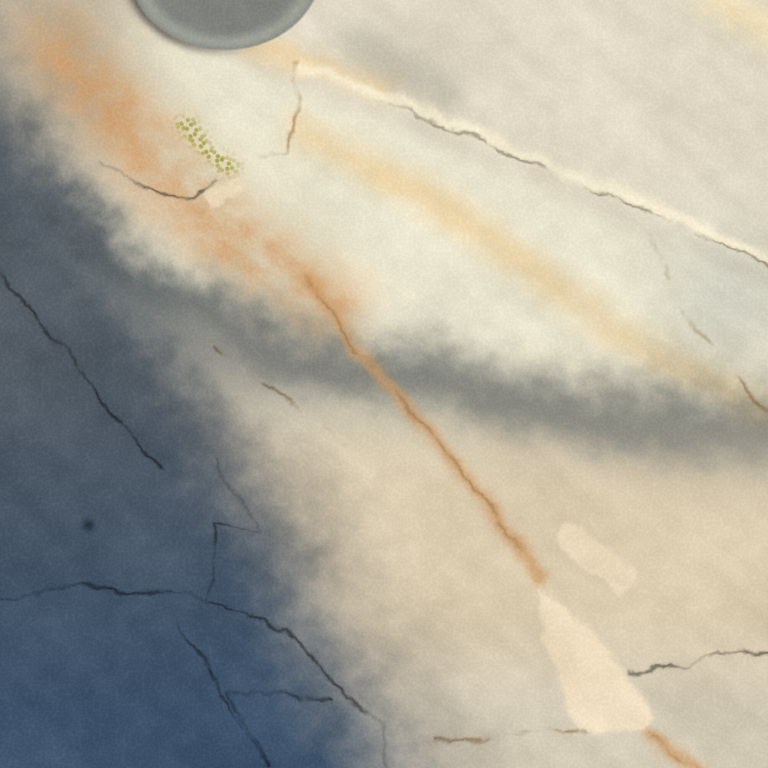
Reproduce this texture procedurally as a Shadertoy shader.

```glsl
// Weathered concrete in low sun: blue shade, a soft shadow band, rust stains, a pale
// joint and fine cracks. Strokes are distances to bent paths; layered sines give
// mottling and wobble, cellular noise gives grit.

vec2 hash2(vec2 c) {
    vec3 h = fract(c.xyx * vec3(.1031, .103, .0973));
    h += dot(h, h.yzx + 33.33);
    return fract((h.xx + h.yz) * h.zy);
}

// Distance to the nearest scattered point
float cellular(vec2 p) {
    float nearest = 2.;
    for (int k = 0; k < 9; k++) {
        vec2 c = floor(p) + vec2(k % 3 - 1, k / 3 - 1);
        nearest = min(nearest, length(c + hash2(c) - p));
    }
    return nearest;
}

// Warped, layered sines
float mottle(vec2 p) {
    float sum = 0., amp = .5;
    for (int i = 0; i < 5; i++) {
        sum += amp * sin(p.x + 1.7 * sin(p.y * .9 + float(i)));
        p = mat2(1.4, 1.2, -1.2, 1.4) * p + 2.3;
        amp *= .6;
    }
    return sum;
}

float segment(vec2 p, vec4 s) {
    vec2 a = p - s.xy, b = s.zw - s.xy;
    return length(a - b * clamp(dot(a, b) / dot(b, b), 0., 1.));
}

// Three joined segments through four points
float path(vec2 p, vec4 s, vec4 t) {
    return min(segment(p, vec4(s.zw, t.xy)), min(segment(p, s), segment(p, t)));
}

float glow(float d, float width) { return exp(-d * d / (width * width)); }

// Convex outline, clockwise
float patchDistance(vec2 p) {
    vec2 v[6] = vec2[6](vec2(.703, .238), vec2(.78, .165), vec2(.858, .065),
                        vec2(.845, .043), vec2(.755, .05), vec2(.715, .14));
    float d = -1.;
    for (int i = 0; i < 6; i++) {
        vec2 e = v[(i + 1) % 6] - v[i];
        d = max(d, dot(p - v[i], normalize(vec2(-e.y, e.x))));
    }
    return d;
}

void mainImage(out vec4 fragColor, in vec2 fragCoord) {
    vec2 p = fragCoord / iResolution.xy;
    float blotch = mottle(p * 17.), fleck = mottle(p * 85.);
    float streak = mottle(vec2(dot(p, vec2(11, -8)), dot(p, vec2(29, 38))));
    vec2 w = p + .006 * vec2(mottle(p * 45.), mottle(p.yx * 52. + 4.));

    // Sunlit slabs
    vec3 col = mix(vec3(.86, .8, .69), vec3(.92, .9, .81), smoothstep(.35, .6, p.y));
    col = mix(col, vec3(.88, .85, .77), smoothstep(-.01, .02, p.y - 1.046 + .425 * p.x));
    col = mix(col, vec3(.78, .78, .73), .7 * glow(length(p - vec2(.95, .61)), .1));
    col = mix(col, vec3(.81, .79, .73), .6 * smoothstep(.22, .05, p.y));
    col = mix(col, vec3(.64, .59, .52), .7 * smoothstep(.28, .02, p.x));
    col = mix(col, vec3(.66, .64, .59), .4 * glow(segment(w, vec4(.47, .94, .58, .88)), .03));
    col = mix(col, vec3(.98, .91, .75), .8 * glow(segment(w, vec4(.93, 1, 1, .965)), .025));

    // Rust and ochre stains
    float rust = glow(path(w, vec4(.08, .94, .19, .8), vec4(.29, .7, .42, .6)), .055);
    col = mix(col, vec3(.79, .59, .39), rust * clamp(.6 + .25 * streak + .2 * fleck, 0., 1.));
    float ochre = glow(path(w, vec4(.39, .83, .58, .73), vec4(.8, .57, 1, .46)), .024);
    ochre = max(ochre, glow(segment(w, vec4(.33, .94, .5, .885)), .018));
    col = mix(col, vec3(.91, .78, .56), (.55 + .15 * streak) * ochre);

    // Joint: pale lip above a thin dark gap
    vec4 lipA = vec4(.39, .915, .51, .872), lipB = vec4(.83, .738, 1.02, .655);
    col = mix(col, vec3(.98, .94, .83), .85 * glow(path(w, lipA, lipB), .009));
    float gap = path(w + vec2(0, .008), lipA, lipB);
    float broken = smoothstep(-.5, .5, mottle(p * 31. + 2.));
    col = mix(col, vec3(.5, .45, .37), .6 * broken * glow(gap, .0022) * smoothstep(.45, .6, p.x));
    col += .02 * blotch + .02 * streak;

    // Soft band, penumbra and blue shade
    vec2 s = p + .014 * blotch + .006 * fleck;
    float bandY = .56 - .13 * s.x + .3 * exp(-6. * s.x);
    float band = glow(s.y - bandY, .052) * smoothstep(0., .12, p.x);
    col = mix(col, vec3(.38, .4, .4), band * mix(.86, .6, p.x));
    float edge = s.x - .49 + .48 * s.y;
    float penumbra = smoothstep(.22, -.06, edge) * smoothstep(.64, .52, p.y);
    col = mix(col, vec3(.47, .46, .45), .6 * penumbra);
    float shade = smoothstep(.09, -.1, edge) * smoothstep(.13, -.13, s.x + .87 * s.y - .78);
    vec3 blue = mix(vec3(.21, .3, .41), vec3(.3, .34, .38), smoothstep(0., .6, p.y));
    col = mix(col, blue + .018 * blotch + .015 * streak, .92 * shade);

    // Rusty fracture
    float vein = path(w, vec4(.4, .635, .485, .52), vec4(.59, .4, .7, .25));
    vein = min(vein, segment(w, vec4(.85, .04, .93, -.02)));
    col = mix(col, vec3(.8, .61, .4), .7 * glow(vein, .01));
    col = mix(col, vec3(.5, .35, .24), .5 * broken * glow(vein + .002, .004));

    // Dark cracks, then faint brown ones
    float crack = path(w, vec4(0, .645, .09, .54), vec4(.14, .47, .21, .39));
    crack = min(crack, path(w, vec4(0, .22, .1, .238), vec4(.27, .222, .37, .18)));
    crack = min(crack, path(w, vec4(.37, .18, .43, .115), vec4(.495, .06, .5, 0)));
    crack = min(crack, path(w, vec4(.23, .19, .35, 0), vec4(.295, .1, .43, .09)));
    crack = min(crack, path(w, vec4(.28, .4, .34, .31), vec4(.28, .32, .27, .22)));
    crack = min(crack, path(w, vec4(.82, .125, .9, .132), vec4(.93, .148, 1.02, .147)));
    crack = min(crack, path(w, vec4(.13, .79, .19, .755), vec4(.25, .738, .28, .765)));
    col *= 1. - (.12 + .3 * broken) * glow(crack, .0024);
    float faint = path(w, vec4(.383, .92, .388, .86), vec4(.37, .8, .33, .8));
    faint = min(faint, path(w, vec4(.85, .7, .885, .6), vec4(.96, .51, 1, .465)));
    faint = min(faint, segment(w, vec4(.57, .034, .76, .05)));
    faint = min(faint, segment(w, vec4(.28, .545, .45, .42)));
    col *= 1. - vec3(.2, .26, .34) * broken * glow(faint, .003);

    // Pale patches, moss and a pebble
    float pale = min(patchDistance(w), segment(w, vec4(.745, .3, .805, .25)) - .019);
    pale = min(pale, segment(w, vec4(.275, .745, .308, .756)) - .011) + .003 * fleck;
    col = mix(col, vec3(.94, .87, .75) + .03 * streak, .9 * smoothstep(.005, -.005, pale));
    float moss = glow(segment(w, vec4(.24, .835, .3, .78)), .012);
    col = mix(col, vec3(.66, .64, .3), moss * smoothstep(.6, .2, cellular(p * 140.)));
    col = mix(col, vec3(.15, .19, .24), glow(length(p - vec2(.115, .316)), .008));

    // Grey rounded object with contact shadow
    float disc = .11 * length((p - vec2(.293, 1.04)) / vec2(.125, .105)) - .11;
    col *= 1. - .45 * glow(max(disc, 0.), .008) * smoothstep(.36, .2, p.x);
    vec3 grey = mix(vec3(.5, .51, .49), vec3(.62, .63, .59), glow(disc + .01, .01));
    col = mix(col, grey, smoothstep(.002, -.002, disc));

    fragColor = vec4(col + .012 * fleck + .04 * cellular(p * 230.) - .02, 1);
}
```
